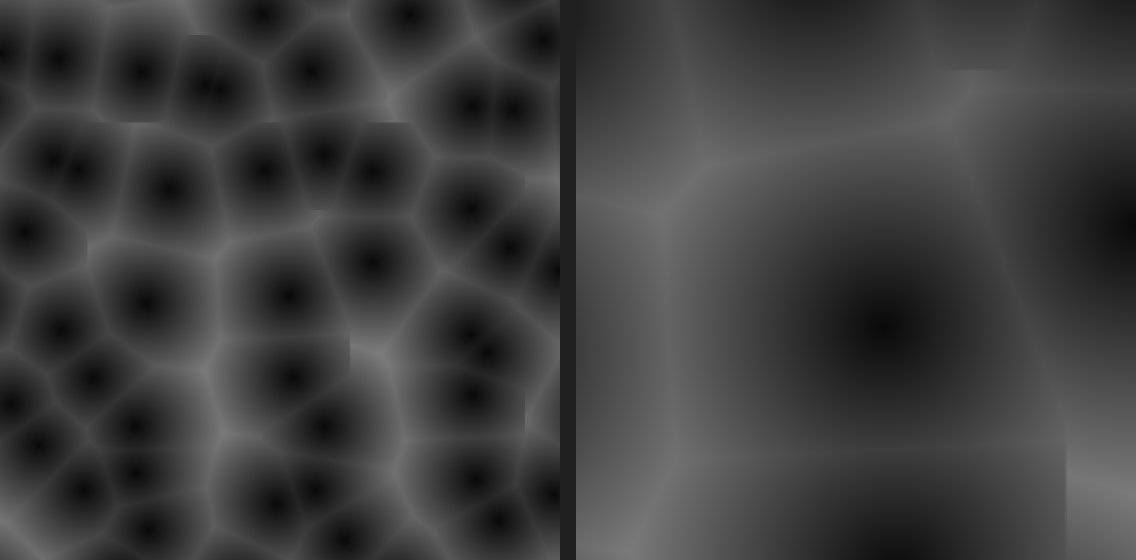
Left: the whole. Right: its middle third, enlarged.
This pattern is drawn by a three.js fragment shader. Its source:

```glsl
// Soft grey cellular noise: brightness grows with the distance to the nearest
// of many jittered lattice points. Only the four lattice corners around a
// position are searched, which leaves a few short straight cuts along the grid.

varying vec2 vUv;

const float CELLS    = 6.4;     // lattice cells across the canvas
const float JITTER   = 1.0;     // full spread of a point around its corner
const float CORE     = 0.036;   // grey at the points
const float SLOPE    = 0.435;   // grey gained per cell of distance
const float TAP_STEP = 0.0005;  // half spacing of the smoothing taps
const vec2  SEED     = vec2(17.0, 43.0);

// Two random values in 0..1 for a lattice corner.
vec2 hash2(vec2 corner) {
  vec3 p = fract((corner + SEED).xyx * vec3(0.1031, 0.1030, 0.0973));
  p += dot(p, p.yzx + 33.33);
  return fract((p.xx + p.yz) * p.zy);
}

// Distance, in cells, to the nearest point of the four surrounding corners.
float nearestPoint(vec2 pos) {
  vec2 base = floor(pos);
  float nearestSq = 8.0;
  for (int j = 0; j < 2; j++) {
    for (int i = 0; i < 2; i++) {
      vec2 corner = base + vec2(float(i), float(j));
      vec2 toPoint = corner + JITTER * (hash2(corner) - 0.5) - pos;
      nearestSq = min(nearestSq, dot(toPoint, toPoint));
    }
  }
  return sqrt(nearestSq);
}

void main() {
  // Average four taps to smooth the creases and cuts.
  float dist = 0.0;
  for (int j = 0; j < 2; j++) {
    for (int i = 0; i < 2; i++) {
      vec2 tap = (2.0 * vec2(float(i), float(j)) - 1.0) * TAP_STEP;
      dist += 0.25 * nearestPoint((vUv + tap) * CELLS);
    }
  }

  gl_FragColor = vec4(vec3(CORE + SLOPE * dist), 1.0);
}
```
